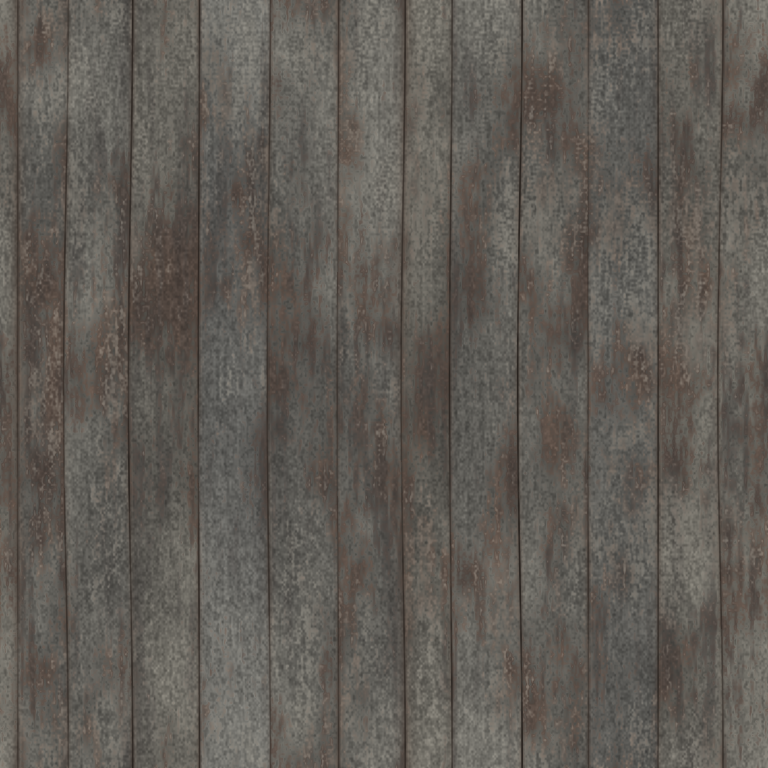
This texture is drawn by a WebGL 2 fragment shader. Its source:

```glsl
#version 300 es
precision highp float;

uniform vec2 u_resolution;
out vec4 fragColor;

// Left edge of each plank: two runs of six, each starting with a narrow plank
const float SEAMS[12] = float[12](0.023, 0.086, 0.170, 0.259, 0.350, 0.440,
                                  0.525, 0.587, 0.677, 0.766, 0.857, 0.938);

float hash(vec2 p) {
    return fract(sin(dot(p, vec2(127.1, 311.7))) * 43758.5453);
}

// Value noise that wraps over the unit square
float noise(vec2 uv, vec2 cells, float seed) {
    vec2 p = uv * cells;
    vec2 i = floor(p);
    vec2 f = fract(p);
    f = f * f * (3.0 - 2.0 * f);
    vec2 a = mod(i, cells) + seed;
    vec2 b = mod(i + 1.0, cells) + seed;
    return mix(mix(hash(a), hash(vec2(b.x, a.y)), f.x),
               mix(hash(vec2(a.x, b.y)), hash(b), f.x), f.y);
}

float fbm(vec2 uv, vec2 cells, float seed) {
    float sum = 0.0;
    float amplitude = 0.5;
    for (int i = 0; i < 5; i++) {
        sum += amplitude * noise(uv, cells, seed + float(i) * 7.3);
        cells *= 2.0;
        amplitude *= 0.58;
    }
    return sum / 1.112;
}

void main() {
    vec2 uv = gl_FragCoord.xy / u_resolution;
    float pixel = 1.0 / u_resolution.x;

    // Find the plank and the distance to its nearest, slightly bowed seam
    float plank = 0.0;
    float fromLeft = 1.0;
    float seamOffset = 1.0;
    float seamId = 0.0;
    for (int i = 0; i < 12; i++) {
        float id = float(i);
        float bow = 0.004 * hash(vec2(id, 3.0)) * cos(6.2832 * uv.y);
        float d = uv.x - SEAMS[i] - bow;
        if (fract(d) < fromLeft) {
            fromLeft = fract(d);
            plank = id;
        }
        d -= round(d);
        if (abs(d) < abs(seamOffset)) {
            seamOffset = d;
            seamId = id;
        }
    }
    float seed = plank * 13.7;
    float narrow = 1.0 - step(0.5, mod(plank, 6.0));

    // Grain at several scales, centred on zero
    float streak = noise(uv, vec2(140.0, 11.0), seed) - 0.5;
    float fibre = noise(uv, vec2(310.0, 54.0), seed + 31.0) - 0.5;
    float speckle = noise(uv, vec2(397.0, 331.0), 5.0)
                  + noise(uv, vec2(283.0, 190.0), 17.0) - 1.0;

    // Weathered grey paint with cloudy tone
    float cloud = fbm(uv, vec2(6.0, 4.0), 2.0);
    vec3 color = mix(vec3(0.368, 0.362, 0.343), vec3(0.468, 0.460, 0.432),
                     smoothstep(0.27, 0.73, cloud));
    color += vec3(-0.004, 0.0, 0.006) * (hash(vec2(plank, 21.0)) * 2.0 - 1.0);
    color *= 1.0 + 0.05 * (hash(vec2(plank, 8.0)) - 0.5) - 0.06 * narrow;

    // Rust showing through in broken, drawn-out patches
    float patches = fbm(uv, vec2(18.0, 8.0), seed + 50.0);
    float spread = fbm(uv, vec2(4.0, 3.0), 90.0);
    float wear = patches + 0.5 * (spread - 0.5) + 0.22 * streak
               + 0.30 * fibre + 0.22 * speckle + 0.05 * narrow;
    vec3 rust = mix(vec3(0.265, 0.220, 0.200), vec3(0.350, 0.283, 0.245),
                    noise(uv, vec2(60.0, 20.0), 61.0));
    color = mix(color, rust, 0.80 * smoothstep(0.45, 0.76, wear));

    // Soot in long smears, and pale scuffs
    float soot = fbm(uv, vec2(28.0, 4.0), seed + 120.0) + 0.3 * streak + 0.25 * fibre;
    color = mix(color, vec3(0.240, 0.228, 0.220), 0.48 * smoothstep(0.50, 0.80, soot));
    float scuff = fbm(uv, vec2(20.0, 7.0), seed + 170.0) + 0.25 * fibre + 0.18 * speckle;
    color = mix(color, vec3(0.490, 0.475, 0.440), 0.45 * smoothstep(0.52, 0.80, scuff));

    // Fine tooth of the surface
    color *= 1.0 + 0.10 * streak + 0.19 * fibre + 0.24 * speckle;

    // Seams: brown halo, thin broken gap and a faint lit edge
    float wide = 1.0 - step(0.5, mod(seamId, 6.0));
    float along = noise(vec2(0.5, uv.y), vec2(1.0, 8.0), seamId * 5.0 + 200.0);
    float chips = noise(vec2(0.5, uv.y), vec2(1.0, 70.0), seamId * 5.0 + 300.0);
    float depth = 0.40 + 0.60 * hash(vec2(seamId, 40.0));
    float gap = abs(seamOffset);
    float halo = exp(-gap / mix(0.0028, 0.0060, wide));
    color = mix(color, vec3(0.280, 0.228, 0.198), halo * (0.30 + 0.45 * along));
    float lit = smoothstep(0.0020, 0.0, abs(seamOffset - 0.0040));
    color += vec3(0.040, 0.036, 0.031) * lit * along;
    float line = 1.0 - smoothstep(0.0003, 0.0011 + pixel * 0.6, gap);
    float strength = depth * (0.35 + 0.55 * along + 0.35 * chips);
    color = mix(color, vec3(0.145, 0.125, 0.110), line * clamp(strength, 0.0, 0.9));

    fragColor = vec4(color, 1.0);
}
```
